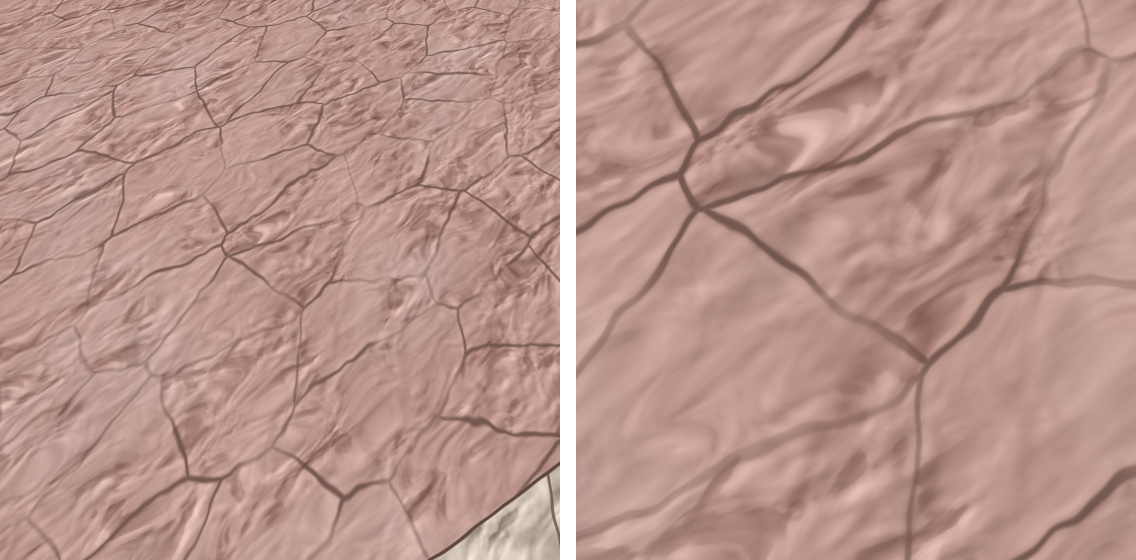
Left: the whole. Right: its middle third, enlarged.
Write a WebGL 1 fragment shader that draws this texture.

```glsl
precision highp float;
uniform vec2 u_resolution;

#define HORIZON 1.7
#define STONE_DENSITY vec2(5.6, 12.0)
#define GRAIN_DENSITY vec2(34.0, 84.0)
#define JOINT_WIDTH 0.0017
#define RELIEF 0.42
#define STONE_COLOR vec3(0.744, 0.597, 0.558)
#define RED_COLOR vec3(0.675, 0.508, 0.472)
#define GREY_COLOR vec3(0.752, 0.636, 0.605)
#define JOINT_COLOR vec3(0.43, 0.325, 0.29)
#define CURB_COLOR vec3(0.80, 0.745, 0.69)

float hash(vec2 p) {
  vec3 a = fract(p.xyx * 0.1031);
  a += dot(a, a.yzx + 33.33);
  return fract((a.x + a.y) * a.z);
}

vec2 hash2(vec2 p) {
  return vec2(hash(p), hash(p + 71.7));
}

float noise(vec2 p) {
  vec2 i = floor(p), f = fract(p);
  f = f * f * (3.0 - 2.0 * f);
  return mix(mix(hash(i), hash(i + vec2(1, 0)), f.x),
             mix(hash(i + vec2(0, 1)), hash(i + vec2(1, 1)), f.x), f.y);
}

vec2 noise2(vec2 p) {
  return vec2(noise(p), noise(p + 37.3)) - 0.5;
}

float fbm(vec2 p) {
  float sum = 0.0, amp = 0.5;
  for (int i = 0; i < 4; i++) {
    sum += amp * noise(p);
    p = mat2(1.6, 0.9, -0.9, 1.6) * p + 11.3;
    amp *= 0.5;
  }
  return sum;
}

// Stretched Voronoi: x = ground distance to the joint, yz = stone id
vec3 stones(vec2 ground) {
  vec2 q = ground * STONE_DENSITY;
  vec2 base = floor(q), f = fract(q), nearCell = vec2(0), nearOffset = vec2(0);
  float best = 9.0;
  for (int y = -1; y <= 1; y++)
    for (int x = -1; x <= 1; x++) {
      vec2 cell = vec2(x, y);
      vec2 r = cell + 0.07 + 0.86 * hash2(base + cell) - f;
      if (dot(r, r) < best) {
        best = dot(r, r);
        nearCell = cell;
        nearOffset = r;
      }
    }
  float edge = 9.0;
  for (int y = -2; y <= 2; y++)
    for (int x = -2; x <= 2; x++) {
      vec2 cell = nearCell + vec2(x, y);
      vec2 r = cell + 0.07 + 0.86 * hash2(base + cell) - f;
      vec2 gap = r - nearOffset;
      if (dot(gap, gap) > 0.0001) {
        vec2 n = normalize(gap);
        edge = min(edge, dot(0.5 * (r + nearOffset), n) / length(STONE_DENSITY * n));
      }
    }
  return vec3(edge, base + nearCell);
}

void main() {
  vec2 uv = gl_FragCoord.xy / u_resolution;
  float pixel = 1.0 / u_resolution.y;

  // Ground plane in perspective, turned along the lay of the stones
  float depth = HORIZON - uv.y;
  vec2 ground = vec2(uv.x - 0.5, 1.0) / depth;
  ground = mat2(0.866, -0.5, 0.5, 0.866) * ground + 3.0;
  vec2 bent = ground + 0.012 * noise2(ground * 22.0) + 0.004 * noise2(ground * 80.0);
  vec3 stone = stones(bent);
  float tone = hash(stone.yz + 5.0) - 0.5;

  // Chipped relief, lit from above: long strokes and finer chips
  vec2 grain = ground * GRAIN_DENSITY;
  grain += 1.5 * noise2(grain * 0.55);
  float height = fbm(grain);
  float slope = height - fbm(grain + vec2(-0.12, 0.36));
  vec2 chip = grain * vec2(1.9, 1.6) + 23.0;
  float chipSlope = noise(chip) - noise(chip + vec2(-0.15, 0.4));
  float rough = smoothstep(0.34, 0.58, fbm(ground * vec2(11.0, 20.0) + tone * 4.0));
  float pits = smoothstep(0.41, 0.33, height) * rough;

  // Stone faces: red worn patches, grey washes, relief
  float wash = smoothstep(0.48, 0.72, fbm(ground * vec2(5.0, 8.0) + 40.0));
  float worn = rough * smoothstep(0.38, 0.58, fbm(grain * 0.4 + 9.0));
  vec3 color = mix(STONE_COLOR, GREY_COLOR, 0.7 * wash);
  color = mix(color, RED_COLOR, 0.5 * worn);
  color += 0.02 * tone + 0.05 * (noise(ground * 7.0) - 0.5);
  float light = RELIEF * slope + 0.09 * chipSlope;
  color += light * mix(0.6, 1.2, rough) * vec3(1.0, 0.97, 0.95);
  color -= 0.075 * pits;
  color += 0.03 * (noise(grain * 3.0) - 0.5);

  // Joints of varying depth, with a pale rim and a thin shadow
  float edge = stone.x;
  float strength = mix(0.35, 1.0, smoothstep(0.3, 0.6, noise(ground * 13.0 + 8.0)));
  float width = JOINT_WIDTH * mix(0.6, 1.3, noise(ground * 45.0));
  float soft = 0.0007 + 0.8 * pixel / depth;
  color += 0.02 * smoothstep(0.010, 0.004, edge);
  color -= 0.06 * strength * smoothstep(0.005, 0.001, edge);
  color = mix(color, JOINT_COLOR, 0.9 * strength * smoothstep(width + soft, width - soft, edge));

  // Pale curb across the lower right corner
  vec2 corner = uv - vec2(0.77, 0.0);
  float across = dot(corner, vec2(0.594, -0.804)) + 0.006 * (noise(uv * 30.0) - 0.5);
  float crossJoint = abs(dot(uv - vec2(0.978, 0.14), vec2(0.98, 0.18)) + 0.008 * (noise(uv * 25.0) - 0.5));
  vec3 curb = CURB_COLOR + 0.6 * slope - 0.14 * pits + 0.2 * (fbm(uv * 24.0) - 0.47);
  curb = mix(curb, JOINT_COLOR, 0.85 * smoothstep(0.004, 0.001, crossJoint));
  color = mix(color, curb, smoothstep(-pixel, pixel, across));
  color = mix(color, JOINT_COLOR * 0.85, smoothstep(0.0045, 0.0015, abs(across)));

  gl_FragColor = vec4(clamp(color, 0.0, 1.0), 1.0);
}
```
